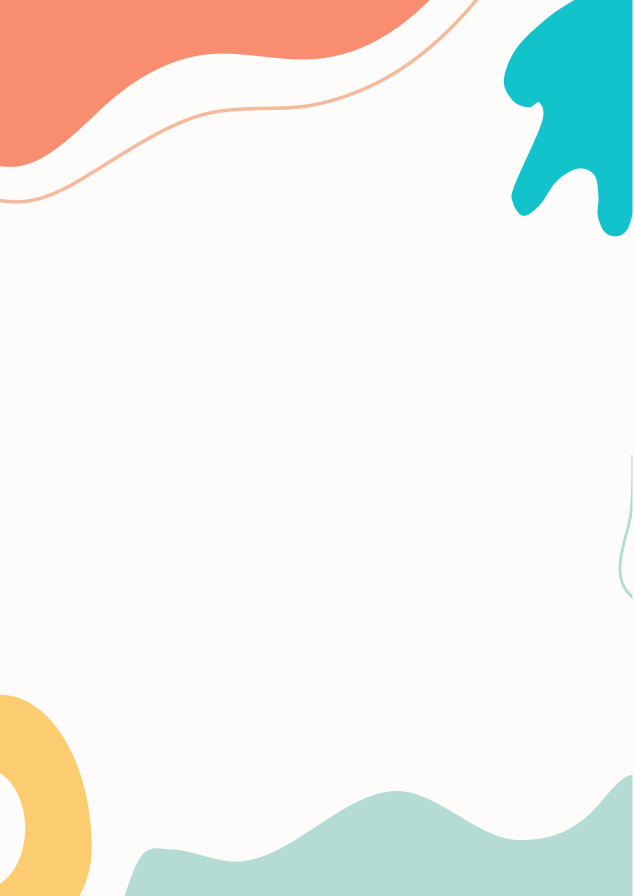
This background is drawn by a Shadertoy shader. Its source:

```glsl
// Cream paper with wavy coral, teal, amber and sage shapes around its borders.

// Height and slope at x of a smooth curve through knots (x, height, slope).
vec2 curve(float x, vec3 k[7]) {
    vec3 end = x < k[0].x ? k[0] : k[6];
    vec2 result = vec2(end.y + end.z * (x - end.x), end.z);
    for (int i = 0; i < 6; i++) {
        vec3 a = k[i], b = k[i + 1];
        if (x < a.x || x >= b.x) continue;
        float w = b.x - a.x, t = (x - a.x) / w;
        float c2 = 3.0 * (b.y - a.y) - w * (2.0 * a.z + b.z);
        float c3 = 2.0 * (a.y - b.y) + w * (a.z + b.z);
        result = vec2(a.y + t * (w * a.z + t * (c2 + t * c3)),
                      a.z + t * (2.0 * c2 + 3.0 * t * c3) / w);
    }
    return result;
}

// Approximate signed distance to a curve, negative where p.y is smaller.
float curveDist(vec2 p, vec3 k[7]) {
    vec2 c = curve(p.x, k);
    return (p.y - c.x) / sqrt(1.0 + c.y * c.y);
}

float ellipseDist(vec2 p, vec2 r) {
    float n = length(p / r);
    return (n - 1.0) * n / max(length(p / (r * r)), 1e-4);
}

vec2 spline(vec2 a, vec2 b, vec2 c, vec2 d, float t) {
    return b + 0.5 * t * (c - a + t * (2.0 * a - 5.0 * b + 4.0 * c - d
             + t * (3.0 * (b - c) + d - a)));
}

// Signed distance to the dripping splash: a closed spline cut into chords.
float splashDist(vec2 p) {
    if (p.x < 4.2 || p.y > 2.2) return 1.0;
    const int N = 23;
    vec2 v[N] = vec2[N](
        vec2(4.92, 0.0), vec2(4.6, 0.23), vec2(4.4, 0.45), vec2(4.315, 0.7),
        vec2(4.4, 0.87), vec2(4.53, 0.92), vec2(4.62, 0.88), vec2(4.64, 1.05),
        vec2(4.41, 1.58), vec2(4.39, 1.73), vec2(4.48, 1.85), vec2(4.62, 1.76),
        vec2(4.77, 1.55), vec2(4.95, 1.445), vec2(5.09, 1.5), vec2(5.125, 1.68),
        vec2(5.12, 1.85), vec2(5.18, 1.99), vec2(5.28, 2.025), vec2(5.37, 1.97),
        vec2(5.43, 1.8), vec2(5.5, 1.6), vec2(5.7, -0.4));
    float nearest = 1e3, side = 1.0;
    vec2 a = v[0];
    for (int i = 0; i < N; i++) {
        for (int j = 1; j <= 8; j++) {
            vec2 b = spline(v[(i + N - 1) % N], v[i], v[(i + 1) % N],
                            v[(i + 2) % N], float(j) / 8.0);
            vec2 e = b - a, q = p - a;
            vec2 gap = q - e * clamp(dot(q, e) / dot(e, e), 0.0, 1.0);
            nearest = min(nearest, dot(gap, gap));
            // Each chord crossed by a horizontal ray flips the side
            if ((a.y > p.y) != (b.y > p.y) && q.x < e.x * q.y / e.y) side = -side;
            a = b;
        }
    }
    return side * sqrt(nearest);
}

void mainImage(out vec4 fragColor, in vec2 fragCoord) {
    // Canvas units: 5.43 wide, 7.68 tall, y running down from the top
    vec2 uv = fragCoord / iResolution.xy;
    vec2 p = vec2(uv.x, 1.0 - uv.y) * vec2(5.43, 7.68);
    float px = 7.68 / iResolution.y;
    #define FILL(d) clamp(0.5 - (d) / px, 0.0, 1.0)

    vec3 paper = vec3(0.993, 0.99, 0.98);
    vec3 sage = vec3(0.71, 0.863, 0.831);
    vec3 color = paper;

    // Coral wave and the thin line that follows it
    float coral = curveDist(p, vec3[7](
        vec3(0.0, 1.425, 0.1), vec3(0.1, 1.43, 0.0), vec3(0.85, 0.95, -0.95),
        vec3(1.9, 0.46, 0.0), vec3(2.6, 0.51, 0.0), vec3(3.68, 0.0, -1.0),
        vec3(4.5, -0.9, -1.1)));
    color = mix(color, vec3(0.975, 0.553, 0.44), FILL(coral));
    float trail = curveDist(p, vec3[7](
        vec3(0.0, 1.72, 0.12), vec3(0.15, 1.73, 0.0), vec3(0.95, 1.38, -0.62),
        vec3(1.9, 0.95, -0.12), vec3(2.45, 0.925, -0.03), vec3(3.1, 0.77, -0.42),
        vec3(4.08, 0.0, -1.2)));
    color = mix(color, vec3(0.96, 0.73, 0.61), FILL(abs(trail) - 0.015));

    // Teal splash
    color = mix(color, vec3(0.07, 0.765, 0.795), FILL(splashDist(p)));

    // Amber ring, taller above its widest point than below
    vec2 q = p - vec2(0.0, 7.27);
    float outer = ellipseDist(q, vec2(0.785, q.y < 0.0 ? 1.315 : 0.82));
    float hole = ellipseDist(p - vec2(-0.15, 7.1), vec2(0.365, 0.52));
    color = mix(color, vec3(0.99, 0.8, 0.44), FILL(max(outer, -hole)));

    // Sage hills
    float hills = curveDist(p, vec3[7](
        vec3(1.13, 7.5, -2.8), vec3(1.45, 7.28, 0.0), vec3(2.02, 7.385, 0.0),
        vec3(3.4, 6.78, 0.0), vec3(4.45, 7.2, 0.0), vec3(5.15, 6.87, -1.2),
        vec3(5.43, 6.64, 0.0)));
    color = mix(color, sage, FILL(-hills));

    // Sage thread at the right, its x given by y
    float thread = curveDist(p.yx, vec3[7](
        vec3(3.9, 5.42, 0.0), vec3(4.2, 5.417, -0.04), vec3(4.42, 5.4, -0.16),
        vec3(4.65, 5.345, -0.25), vec3(4.88, 5.31, 0.0), vec3(5.03, 5.345, 0.5),
        vec3(5.13, 5.43, 1.1)));
    color = mix(color, sage, FILL(abs(thread) - 0.0125) * step(3.9, p.y));

    // Narrow bare margin on the right
    color = mix(color, paper, FILL(5.417 - p.x));
    fragColor = vec4(color, 1.0);
}
```
